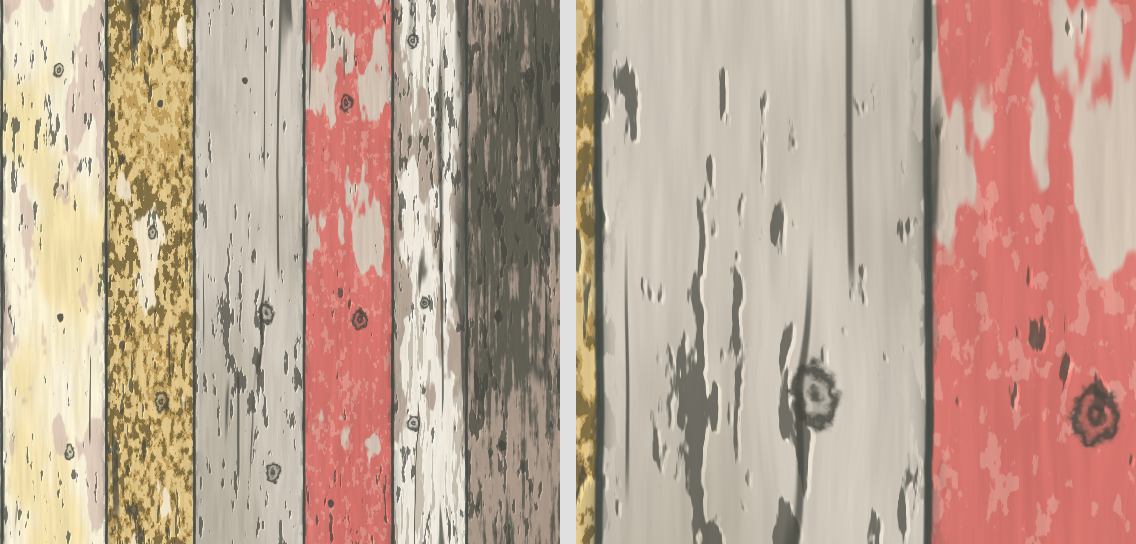
Left: the whole. Right: its middle third, enlarged.
Give the GLSL for this texture, as a Shadertoy shader.

```glsl
// Six weathered, painted planks of unequal width standing side by side.
// Each takes its own paint from stretched noise, then shares embossed pores,
// long cracks and hashed knots, and is closed by dark wobbling seams.

#define SEAM_HALF_WIDTH 0.0023
#define EDGE_SOFTNESS 0.035
#define KNOTS_PER_PLANK 3
#define GRAIN_WOBBLE 0.010
#define CRACK_HALF_WIDTH 0.045
#define RELIEF_OFFSET vec2(-0.0022, 0.0016)
#define DARK vec3(0.28, 0.28, 0.25)
#define CHIP vec3(0.82, 0.76, 0.70)

// Plank borders across the canvas, left to right
const float BORDER[7] = float[7](0.003, 0.190, 0.347, 0.543, 0.701, 0.833, 1.004);
// Noise levels above which pores and cracks open, per plank
const vec2 WEAR[6] = vec2[6](vec2(0.75, 0.73), vec2(0.73, 0.80), vec2(0.69, 0.66),
                             vec2(0.76, 0.80), vec2(0.70, 0.46), vec2(0.68, 0.62));

float hash(vec2 p) {
    vec3 q = fract(vec3(p.xyx) * 0.1031);
    q += dot(q, q.yzx + 33.33);
    return fract((q.x + q.y) * q.z);
}

float noise(vec2 p) {
    vec2 i = floor(p), f = fract(p);
    f = f * f * (3.0 - 2.0 * f);
    return mix(mix(hash(i), hash(i + vec2(1, 0)), f.x),
               mix(hash(i + vec2(0, 1)), hash(i + vec2(1, 1)), f.x), f.y);
}

float fbm(vec2 p) {
    float sum = 0.0, amp = 0.5;
    for (int i = 0; i < 4; i++) {
        sum += amp * noise(p);
        p = p * 2.03 + 17.7;
        amp *= 0.5;
    }
    return sum / 0.9375;
}

float above(float value, float level) {
    return smoothstep(level - EDGE_SOFTNESS, level + EDGE_SOFTNESS, value);
}

float pores(vec2 g, float level) {
    return above(fbm(g * vec2(125, 27)) + 0.5 * (fbm(g * vec2(14, 6)) - 0.5), level);
}

// Paint of one plank; s runs 0..1 across it, y up the canvas
vec3 paint(int plank, vec2 g, float s, float y) {
    float broad = fbm(g * vec2(9, 4));
    float fine = fbm(g * vec2(170, 13));
    float speck = fbm(g * vec2(150, 75));
    float flake = fbm(g * vec2(36, 11) + 5.0) + 0.6 * (broad - 0.5);
    float rim = 1.0 - smoothstep(0.0, 0.3, min(s, 1.0 - s));
    vec3 c;
    if (plank == 0) {            // cream with mauve stains
        c = mix(vec3(0.95, 0.88, 0.68), vec3(0.97, 0.94, 0.84),
                smoothstep(0.38, 0.62, broad + 0.12 * rim));
        c = mix(c, vec3(0.82, 0.72, 0.67), 0.65 * above(flake + 0.12 * rim, 0.67));
    } else if (plank == 1) {     // speckled ochre
        c = mix(vec3(0.87, 0.77, 0.54), vec3(0.75, 0.62, 0.37), above(speck, 0.48));
        float soot = speck + 0.6 * (broad - 0.5) + 0.07 * rim;
        c = mix(c, vec3(0.42, 0.37, 0.24), 0.75 * above(soot, 0.59));
        c = mix(c, vec3(0.93, 0.88, 0.77), above(flake, 0.71));
    } else if (plank == 2) {     // plain grey
        c = mix(vec3(0.73, 0.70, 0.64), vec3(0.81, 0.78, 0.73),
                smoothstep(0.3, 0.7, broad));
    } else if (plank == 3) {     // red, flaking in its upper half
        c = mix(vec3(0.80, 0.41, 0.38), vec3(0.86, 0.50, 0.47), broad);
        c = mix(c, vec3(0.88, 0.64, 0.59), 0.6 * above(speck, 0.64));
        float zone = smoothstep(0.44, 0.58, y) * (1.0 - smoothstep(0.90, 0.97, y));
        c = mix(c, CHIP, above(flake + 0.16 * zone, 0.72));
    } else if (plank == 4) {     // whitewash worn to taupe at the sides
        c = mix(vec3(0.94, 0.92, 0.87), vec3(0.72, 0.66, 0.60),
                above(flake + 0.25 * rim, 0.66));
        c = mix(c, vec3(0.63, 0.59, 0.53), 0.6 * above(fine, 0.60));
    } else {                     // bare dark timber, darkest along the middle
        float shade = fine + 0.8 * (broad - 0.5) - 0.10 * rim + 0.3 * (speck - 0.5);
        c = mix(vec3(0.68, 0.61, 0.55), vec3(0.37, 0.36, 0.32),
                smoothstep(0.28, 0.62, shade + 0.03));
    }
    return c * (0.93 + 0.14 * fine);
}

void mainImage(out vec4 fragColor, in vec2 fragCoord) {
    vec2 p = fragCoord / iResolution.x;
    float wobble = 0.0022 * (fbm(vec2(p.y * 22.0, 3.0)) - 0.5);

    // Plank under this point and distance to the nearest seam
    int plank = 0;
    float seam = 1.0;
    for (int i = 0; i < 7; i++) {
        float d = p.x + wobble - BORDER[i];
        if (i < 6 && d > 0.0) plank = i;
        seam = min(seam, abs(d));
    }
    float left = BORDER[plank], width = BORDER[plank + 1] - left;
    float id = float(plank);
    vec2 g = p + vec2(7.31, 3.73) * (id + 1.0);
    g.x += GRAIN_WOBBLE * (fbm(g * vec2(7, 3)) - 0.5);

    // Knots bend the grain around them; large ones show rings
    float knot = 0.0;
    for (int j = 0; j < KNOTS_PER_PLANK; j++) {
        vec2 key = vec2(id * 5.0 + 2.0, float(j) * 3.0 + 1.0);
        vec2 centre = vec2(left + width * (0.25 + 0.5 * hash(key)),
                           (float(j) + 0.2 + 0.6 * hash(key + 41.0)) * 0.324);
        float size = mix(0.005, 0.018, pow(hash(key + 83.0), 2.0));
        vec2 q = (p - centre) / vec2(size, size * 1.4);
        float d = length(q) + 0.7 * (fbm(p * 130.0) - 0.5);
        float rings = mix(1.0, 0.5 + 0.5 * sin(d * 11.0), smoothstep(0.007, 0.011, size));
        knot = max(knot, (1.0 - smoothstep(0.75, 1.1, d)) * (0.2 + 0.65 * rings));
        g.x -= 0.5 * q.x * size * exp(-0.35 * dot(q, q));
    }

    vec3 color = paint(plank, g, (p.x - left) / width, p.y);

    // Embossed pores with a lit side, then long hairline cracks
    float pore = pores(g, WEAR[plank].x);
    float lit = max(pores(g + RELIEF_OFFSET, WEAR[plank].x) - pore, 0.0);
    color = mix(color, min(color * 1.15, vec3(0.97)), lit);
    color = mix(color, DARK, 0.7 * pore);
    float line = abs(noise(g * vec2(46, 1.7)) - 0.5);
    float crack = 1.0 - smoothstep(0.4 * CRACK_HALF_WIDTH, 1.5 * CRACK_HALF_WIDTH, line);
    crack *= above(noise(g * vec2(28, 5) + 9.0), WEAR[plank].y);
    color = mix(color, DARK, 0.75 * crack);
    color = mix(color, DARK, knot);

    // Grime beside each seam, and the seam itself
    float grime = exp(-seam * 190.0) * above(fbm(p * vec2(150, 38)), 0.5);
    color = mix(color, DARK, 0.55 * grime);
    float gap = 1.0 - smoothstep(0.6 * SEAM_HALF_WIDTH, 1.5 * SEAM_HALF_WIDTH, seam);
    color = mix(color, vec3(0.27, 0.29, 0.27), 0.92 * gap);
    fragColor = vec4(color, 1.0);
}
```
